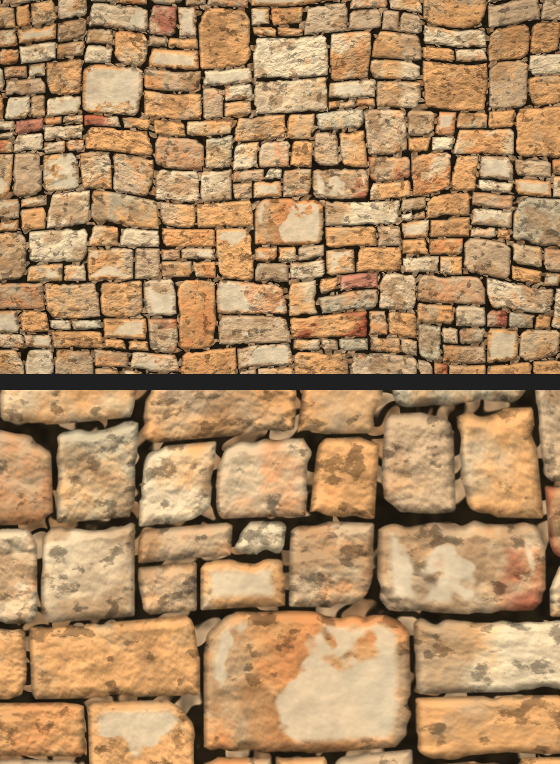
Top, the full canvas; bottom, a detail of the centre.
This texture is drawn by a WebGL 1 fragment shader. Its source:

```glsl
precision highp float;
// Dry stone wall: the canvas is cut recursively into random blocks, each
// block becomes a worn, skewed stone with its own stains and rough relief,
// lit from above. Small rubble and dark soil show in the narrow joints.
uniform vec2 u_resolution;

const vec3 CREAM = vec3(0.87, 0.77, 0.61);
const vec3 TAN = vec3(0.75, 0.62, 0.47);
const vec3 ORANGE = vec3(0.83, 0.61, 0.39);
const vec3 RUST = vec3(0.75, 0.47, 0.28);
const vec3 BROWN = vec3(0.60, 0.44, 0.29);
const vec3 CRIMSON = vec3(0.60, 0.27, 0.20);
const vec3 GREY = vec3(0.70, 0.65, 0.53);
const vec3 LIME = vec3(0.86, 0.78, 0.64);
const vec3 SOIL = vec3(0.12, 0.095, 0.06);

float hash(vec2 p) {
  vec3 q = fract(p.xyx * vec3(0.1031, 0.1030, 0.0973));
  q += dot(q, q.yzx + 33.33);
  return fract((q.x + q.y) * q.z);
}

// Random value number k of the block with this id
float rand(float id, float k) { return hash(vec2(id * 1.37, k * 17.31 + 5.0)); }

float noise(vec2 p) {
  vec2 i = floor(p), f = fract(p);
  f = f * f * (3.0 - 2.0 * f);
  vec2 e = vec2(0.0, 1.0);
  return mix(mix(hash(i), hash(i + e.yx), f.x),
             mix(hash(i + e.xy), hash(i + e.yy), f.x), f.y);
}

float fbm(vec2 p) {
  float sum = 0.0, amp = 0.48;
  for (int i = 0; i < 5; i++) {
    sum += amp * noise(p);
    p = mat2(1.6, 1.2, -1.2, 1.6) * p + 7.3;
    amp *= 0.55;
  }
  return sum;
}

// Recursive cuts: returns the block (low corner, high corner) holding p
vec4 findBlock(vec2 p, float aspect, out float id) {
  vec2 lo = vec2(-0.08), hi = vec2(aspect, 1.0) + 0.08;
  id = 1.0;
  for (int i = 0; i < 11; i++) {
    vec2 size = hi - lo;
    float r = rand(id, 1.0), ratio = size.x / size.y;
    if (size.x * size.y < mix(0.0045, 0.036, r * r) && ratio < 2.9 && ratio > 0.5) break;
    vec2 cut = mix(lo, hi, mix(0.33, 0.67, rand(id, 2.0)));
    bool upright = i > 1 && ratio > mix(1.2, 2.2, rand(id, 3.0));
    bool upper = upright ? p.x > cut.x : p.y > cut.y;
    vec2 axis = upright ? vec2(1.0, 0.0) : vec2(0.0, 1.0);
    if (upper) lo = mix(lo, cut, axis);
    else hi = mix(hi, cut, axis);
    id = id * 2.0 + (upper ? 1.0 : 0.0);
  }
  return vec4(lo, hi);
}

float roundBox(vec2 p, vec2 halfSize, float radius) {
  vec2 q = abs(p) - halfSize + radius;
  return length(max(q, 0.0)) + min(max(q.x, q.y), 0.0) - radius;
}

// Depth inside the worn outline of a stone, negative in the joint
float stoneDepth(vec2 p, vec4 block, float id) {
  vec2 halfSize = 0.5 * (block.zw - block.xy);
  vec2 q = p - 0.5 * (block.xy + block.zw);
  float limit = -roundBox(q, halfSize, 0.004) - 0.0016;
  q += q.yx * (vec2(rand(id, 4.0), rand(id, 5.0)) - 0.5) * vec2(0.32, 0.12);
  q.x *= 1.0 + (rand(id, 15.0) - 0.5) * 0.25 * q.y / halfSize.y;
  q += 0.011 * (vec2(noise(p * 27.0 + id), noise(p * 27.0 - id)) - 0.5);
  q += 0.005 * (vec2(noise(p * 95.0), noise(p * 95.0 + 40.0)) - 0.5);
  float radius = min(halfSize.x, halfSize.y) * mix(0.2, 0.6, rand(id, 6.0));
  return min(limit, -roundBox(q, halfSize - 0.0012, radius));
}

float relief(vec2 p, vec4 block, float id, float rough) {
  float bulge = 0.0042 * smoothstep(-0.001, 0.010, stoneDepth(p, block, id));
  float crag = abs(fbm(p * vec2(19.0, 27.0) + id) - 0.5);
  return bulge + rough * (0.013 * crag + 0.0055 * fbm(p * vec2(65.0, 85.0) + id));
}

vec3 stoneColour(vec2 p, float id, float patchMask) {
  float blotch = fbm(p * 13.0 + id * 3.1), speck = fbm(p * 55.0 + id);
  vec3 c = mix(TAN, CREAM, smoothstep(0.3, 0.75, rand(id, 8.0) * 0.45 + blotch * 0.6));
  c = mix(c, GREY, 0.6 * step(0.88, rand(id, 10.0)));
  c = mix(c, ORANGE, smoothstep(0.5, 0.72, rand(id, 9.0) * 0.4 + blotch * 0.55 + speck * 0.2));
  c = mix(c, RUST, 0.7 * smoothstep(0.66, 0.9, rand(id, 11.0) * 0.4 + speck * 0.35 + blotch * 0.4));
  c = mix(c, BROWN, 0.5 * smoothstep(0.54, 0.68, fbm(p * 19.0 - id)));
  c = mix(c, LIME, 0.8 * patchMask);
  float stain = step(0.975, rand(id, 12.0)) * smoothstep(0.42, 0.6, blotch);
  c = mix(c, CRIMSON, 0.6 * stain);
  float pits = smoothstep(0.60, 0.74, fbm(p * vec2(60.0, 80.0) + 50.0)) * (1.0 - patchMask);
  return c * (0.86 + 0.26 * speck) * (1.0 - 0.32 * pits);
}

// Small chips of rubble lying in dark soil
vec3 jointColour(vec2 p) {
  vec2 g = p * vec2(36.0, 46.0) + noise(p * 60.0), cell = floor(g);
  float chip = roundBox(fract(g) - 0.5, vec2(0.44, 0.40), 0.2);
  float shown = smoothstep(0.03, -0.1, chip) * step(0.45, hash(cell + 9.0));
  return mix(SOIL, mix(BROWN, TAN, hash(cell)) * 0.85, shown) * (0.7 + 0.6 * noise(p * 130.0));
}

void main() {
  float aspect = u_resolution.x / u_resolution.y;
  vec2 p = gl_FragCoord.xy / u_resolution.y;
  vec2 wall = p + 0.05 * (vec2(noise(p * 4.0), noise(p * 4.0 + 31.0)) - 0.5);
  float id;
  vec4 block = findBlock(wall, aspect, id);
  float depth = stoneDepth(wall, block, id);

  // Some stones carry a smooth pale face
  float patchMask = step(0.82, rand(id, 13.0)) * smoothstep(0.006, 0.014, depth)
    * smoothstep(0.46, 0.5, fbm(wall * 10.0 + id * 2.3));
  float rough = mix(0.55, 1.2, rand(id, 14.0)) * (1.0 - 0.75 * patchMask);

  // Light from above, with thin dark rims
  vec2 toLight = vec2(-0.3, 0.95) * 0.003;
  float slope = (relief(wall, block, id, rough) - relief(wall + toLight, block, id, rough)) / 0.003;
  float light = 1.04 + 0.48 * clamp(slope, -0.9, 0.3);
  light *= mix(0.6, 1.0, smoothstep(-0.001, 0.006, depth));
  vec3 stone = stoneColour(wall, id, patchMask) * light;

  float soft = max(0.001, 0.5 / u_resolution.y);
  vec3 colour = mix(jointColour(wall), stone, smoothstep(-soft, soft, depth));
  vec2 fromCentre = p / vec2(aspect, 1.0) - 0.5;
  colour *= 1.05 - 0.4 * pow(dot(fromCentre, fromCentre), 1.3);
  gl_FragColor = vec4(colour, 1.0);
}
```
